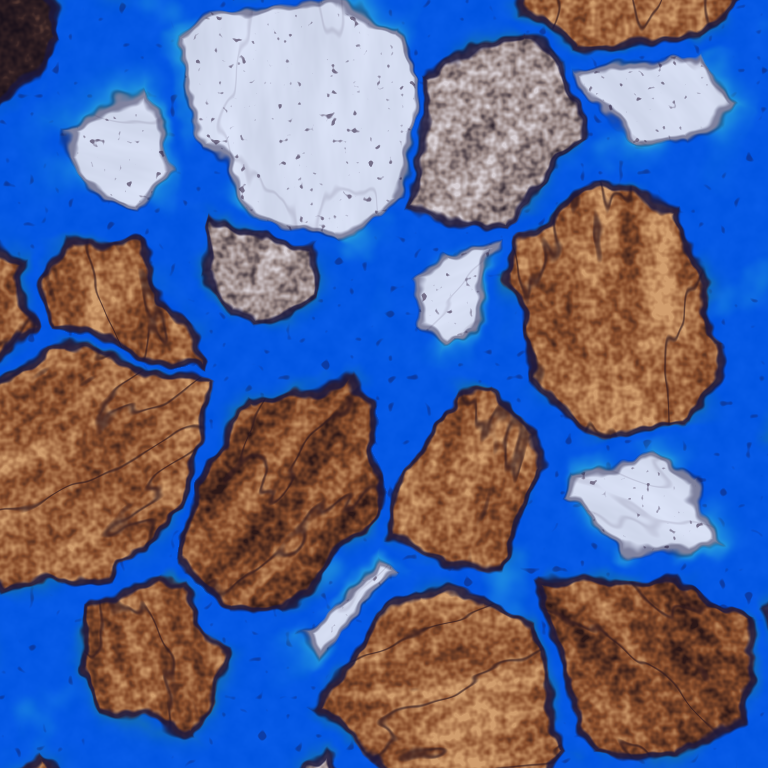
Write a WebGL 2 fragment shader that draws this texture.

```glsl
#version 300 es
precision highp float;
// Thin section of loose mineral grains set in blue resin.

uniform vec2 u_resolution;
out vec4 fragColor;

const float CELLS = 4.0;   // grain cells across the canvas
const int SIDES = 7;       // facets per grain
const float TAU = 6.2831853;

struct Grain { vec2 id; vec2 centre; float radius; };

vec2 hash2(vec2 p) {
    vec3 q = fract(p.xyx * vec3(0.1031, 0.1030, 0.0973));
    q += dot(q, q.yzx + 33.33);
    return fract((q.xx + q.yz) * q.zy);
}

float cornerSlope(vec2 corner, vec2 offset) {
    float angle = TAU * hash2(corner).x;
    return dot(vec2(cos(angle), sin(angle)), offset);
}

float gradientNoise(vec2 p) {
    vec2 i = floor(p), f = fract(p);
    vec2 u = f * f * f * (f * (f * 6.0 - 15.0) + 10.0);
    vec2 e = vec2(1.0, 0.0);
    float low = mix(cornerSlope(i, f), cornerSlope(i + e, f - e), u.x);
    float high = mix(cornerSlope(i + e.yx, f - e.yx), cornerSlope(i + 1.0, f - 1.0), u.x);
    return 1.4 * mix(low, high, u.y);
}

float fbm(vec2 p) {
    float sum = 0.0, amp = 0.6;
    for (int k = 0; k < 4; k++) {
        sum += amp * gradientNoise(p);
        p = mat2(1.6, 1.2, -1.2, 1.6) * p + 7.3;
        amp *= 0.5;
    }
    return sum;
}

vec2 rotate(vec2 p, float angle) {
    float c = cos(angle), s = sin(angle);
    return vec2(c * p.x + s * p.y, c * p.y - s * p.x);
}

vec3 ramp(vec3 dark, vec3 mid, vec3 light, float t) {
    return mix(mix(dark, mid, clamp(2.0 * t, 0.0, 1.0)), light, clamp(2.0 * t - 1.0, 0.0, 1.0));
}

Grain makeGrain(vec2 id) {
    float size = fract(dot(id, vec2(0.7549, 0.5698)));   // evenly spread sizes
    return Grain(id, id + 0.15 + 0.7 * hash2(id), mix(0.26, 0.80, pow(size, 1.4)));
}

// Power distance: smaller means the point belongs more to the grain.
float power(Grain g, vec2 p) {
    vec2 d = p - g.centre;
    return dot(d, d) - g.radius * g.radius;
}

Grain findOwner(vec2 p) {
    Grain owner = makeGrain(floor(p));
    for (int k = 0; k < 25; k++) {
        Grain g = makeGrain(floor(p) + vec2(k % 5 - 2, k / 5 - 2));
        if (power(g, p) < power(owner, p)) owner = g;
    }
    return owner;
}

float borderDistance(Grain owner, vec2 p) {
    float nearest = 1.0;
    for (int k = 0; k < 25; k++) {
        Grain g = makeGrain(floor(p) + vec2(k % 5 - 2, k / 5 - 2));
        if (g.id == owner.id) continue;
        float gap = (power(g, p) - power(owner, p)) / (2.0 * distance(g.centre, owner.centre));
        nearest = min(nearest, gap);
    }
    return nearest;
}

float facetDistance(Grain g, vec2 p, float angle) {
    vec2 q = rotate(p - g.centre, angle) * vec2(0.84, 1.16);
    float d = -1.0;
    for (int k = 0; k < SIDES; k++) {
        vec2 h = hash2(g.id * 9.0 + float(k) + 40.0);
        float a = TAU * (float(k) + 0.8 * h.x) / float(SIDES);
        d = max(d, dot(q, vec2(cos(a), sin(a))) - g.radius * mix(0.74, 1.08, h.y));
    }
    return d;
}

vec3 mineralColour(vec2 p, float angle, float kind, float shade) {
    float speckle = 0.6 * gradientNoise(p * 17.0) + 0.5 * gradientNoise(p * 36.0 + 5.0);
    vec2 along = rotate(p, angle);
    float streak = fbm(along * vec2(1.6, 6.0));
    float cracks = 1.0 - smoothstep(0.0, 0.035, abs(fbm(along * vec2(0.7, 2.0) + 31.0)));
    if (kind < 0.5) {   // rusty brown rock with dark bands
        float t = 0.55 + 0.45 * speckle + 0.6 * streak + 0.3 * (shade - 0.5);
        vec3 rust = ramp(vec3(0.17, 0.09, 0.09), vec3(0.53, 0.30, 0.17), vec3(0.82, 0.62, 0.43), t);
        return mix(rust, vec3(0.19, 0.10, 0.12), 0.65 * cracks);
    }
    if (kind < 1.5)     // grey granular rock
        return ramp(vec3(0.20, 0.16, 0.20), vec3(0.60, 0.53, 0.52), vec3(0.85, 0.82, 0.84),
                    0.58 + 0.65 * speckle + 0.35 * streak);
    if (kind < 2.5)     // nearly opaque rock
        return ramp(vec3(0.09, 0.06, 0.10), vec3(0.20, 0.13, 0.14), vec3(0.50, 0.34, 0.27),
                    0.35 + 0.45 * speckle + 0.4 * streak);
    float pits = smoothstep(0.38, 0.65, speckle + 0.25 * streak);   // clear crystal
    vec3 clear = vec3(0.83, 0.86, 0.94) + 0.06 * streak;
    return mix(clear, vec3(0.33, 0.29, 0.40), 0.75 * pits + 0.15 * cracks * (1.0 - pits));
}

float chooseKind(Grain g, float pick) {
    if (g.radius < 0.44) return pick < 0.68 ? 3.0 : (pick < 0.85 ? 1.0 : 0.0);
    return pick < 0.56 ? 0.0 : (pick < 0.78 ? 1.0 : (pick < 0.90 ? 2.0 : 3.0));
}

vec3 resinColour(vec2 p) {
    vec3 blue = vec3(0.015, 0.34, 0.89) + 0.025 * fbm(p * 9.0);
    float wisps = smoothstep(0.28, 0.65, fbm(p * 1.3 + 17.0));
    float dust = smoothstep(0.52, 0.75, gradientNoise(p * 15.0 + 3.0));
    blue = mix(blue, vec3(0.15, 0.62, 0.87), 0.75 * wisps);
    return mix(blue, vec3(0.06, 0.16, 0.48), 0.6 * dust);
}

void main() {
    float side = min(u_resolution.x, u_resolution.y);
    vec2 p = gl_FragCoord.xy / side * CELLS + vec2(20.0, 11.0);
    float soft = max(0.010, 1.2 * CELLS / side);

    // Ragged outlines come from bending the plane.
    vec2 bend = vec2(fbm(p * 2.2), fbm(p * 2.2 + 50.0));
    vec2 fray = vec2(gradientNoise(p * 14.0), gradientNoise(p * 14.0 + 50.0));
    vec2 w = p + 0.11 * bend + 0.014 * fray;

    Grain g = findOwner(w);
    vec2 traits = hash2(g.id + 71.0);
    float angle = TAU * traits.x;
    float kind = chooseKind(g, traits.y);
    float border = borderDistance(g, w);
    float gap = mix(0.015, 0.08, hash2(g.id + 133.0).x);
    float d = max(facetDistance(g, w, angle), gap - border);

    // Pale teal fringe in the resin, then the grain and its dark rim.
    float clearGrain = step(2.5, kind);
    float patches = smoothstep(-0.25, 0.35, gradientNoise(p * 3.0 + 9.0));
    float fringe = exp(-max(d, 0.0) / mix(0.035, 0.06, clearGrain)) * patches * smoothstep(0.0, 0.05, border);
    vec3 teal = mix(vec3(0.10, 0.46, 0.62), vec3(0.18, 0.68, 0.86), clearGrain);
    vec3 colour = mix(resinColour(p), teal, 0.85 * fringe);

    vec3 mineral = mineralColour(p, angle, kind, hash2(g.id + 133.0).y);
    colour = mix(colour, mineral, 1.0 - smoothstep(-soft, soft, d));
    float rimWidth = 0.017 * (1.0 + 0.6 * gradientNoise(p * 5.0));
    float rim = 1.0 - smoothstep(rimWidth - soft, rimWidth + soft, abs(d + 0.008));
    colour = mix(colour, vec3(0.10, 0.09, 0.24), rim * mix(0.85, 0.45, clearGrain));

    fragColor = vec4(clamp(colour, 0.0, 1.0), 1.0);
}
```
